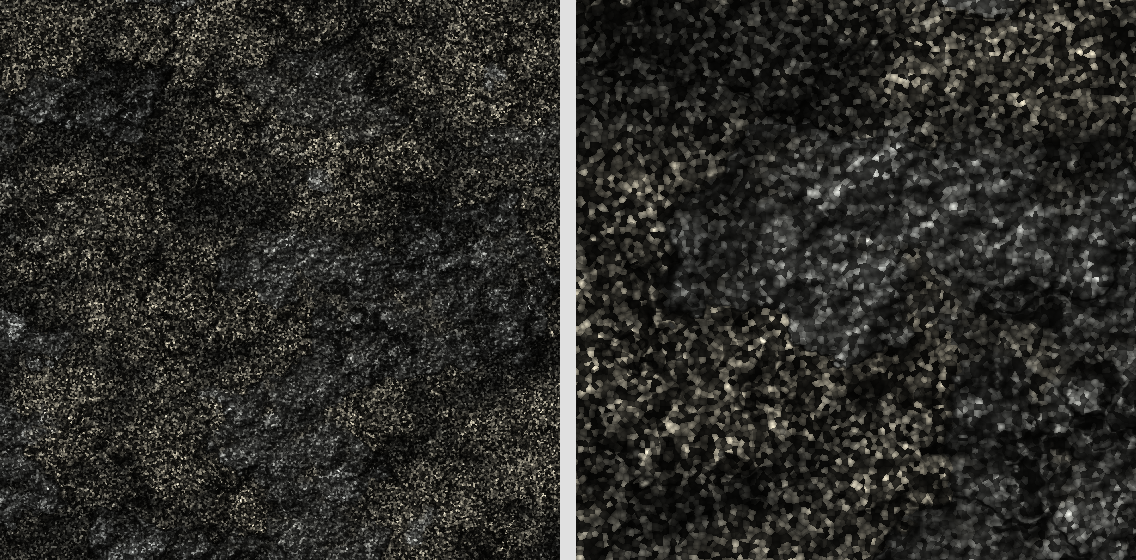
Left, the full canvas; right, a detail of the centre.
Give the GLSL for this texture, as a Shadertoy shader.

```glsl
// Dark weathered ground: gritty brown soil, cracked grey slabs, black pits and pale stone chips.

vec2 hash2(vec2 p) {
    vec3 q = fract(p.xyx * vec3(0.1031, 0.1030, 0.0973));
    q += dot(q, q.yzx + 33.33);
    return fract((q.xx + q.yz) * q.zy);
}

// Cellular noise: nearest distance, gap to the second nearest, random id
vec3 cells(vec2 p) {
    vec2 base = floor(p);
    float nearest = 9.0, second = 9.0, id = 0.0;
    for (int y = -1; y <= 1; y++)
    for (int x = -1; x <= 1; x++) {
        vec2 cell = base + vec2(x, y);
        float d = distance(p, cell + hash2(cell + 40.0));
        if (d < nearest) {
            second = nearest;
            nearest = d;
            id = hash2(cell + 177.0).x;
        } else second = min(second, d);
    }
    return vec3(nearest, second - nearest, id);
}

// Layered cellular noise, turned at every octave; roughly -0.6 to 0.8
float crust(vec2 p) {
    float sum = 0.0, amp = 0.5;
    for (int i = 0; i < 5; i++) {
        sum += amp * (1.0 - 2.0 * cells(p).x);
        p = mat2(0.8, 0.6, -0.6, 0.8) * p * 2.03 + 17.3;
        amp *= 0.57;
    }
    return sum;
}

void mainImage(out vec4 fragColor, in vec2 fragCoord) {
    vec2 uv = fragCoord / iResolution.y;
    float rough = crust(uv * vec2(13.0, 17.0) + 5.0);
    vec2 bent = uv + 0.05 * vec2(crust(uv * 9.0 + 31.0), rough);

    // Soil patches over near-black ground
    float patchy = crust(bent * vec2(3.5, 5.0) + 2.0);
    float soil = smoothstep(-0.25, 0.45, patchy + 0.3 * rough);
    vec3 color = mix(vec3(0.092, 0.092, 0.087), vec3(0.236, 0.227, 0.202), soil);

    // Wide grey slabs with ragged borders and dark cracks
    vec3 slabCell = cells(bent * vec2(4.5, 9.0) + 3.0);
    float slab = smoothstep(0.64, 0.7, slabCell.z) * smoothstep(-0.35, 0.2, rough + 0.3 * patchy);
    color = mix(color, vec3(0.165, 0.168, 0.166) * (0.85 + 0.8 * rough), slab * 0.85);
    float crack = 1.0 - smoothstep(0.01, 0.06, slabCell.y);
    color *= 1.0 - 0.7 * crack * smoothstep(-0.2, 0.25, rough);

    // Black pits where the soil breaks up
    vec3 pitCell = cells(bent * vec2(46.0, 38.0));
    float broken = smoothstep(0.1, 0.4, crust(uv * 4.0 + 19.0));
    float pit = smoothstep(0.05, 0.25, pitCell.y) * smoothstep(0.5, 0.6, pitCell.z) * broken;
    color *= 1.0 - 0.7 * pit;

    // Small pale chips
    vec3 chipCell = cells(bent * vec2(13.0, 18.0) + 60.0);
    float chip = smoothstep(0.94, 0.96, chipCell.z) * (1.0 - smoothstep(0.1, 0.45, chipCell.x - 0.3 * rough));
    color = mix(color, vec3(0.31, 0.315, 0.31), chip * 0.8);

    // Relief lit from the upper left
    float relief = rough - crust((uv + vec2(-0.003, 0.003)) * vec2(13.0, 17.0) + 5.0);
    color *= clamp(1.0 + (1.6 + 1.6 * slab) * relief, 0.35, 1.8);

    // Sharp grit in two sizes, softer on the stone
    vec3 fine = cells(uv * 275.0);
    vec3 coarse = cells(uv * 130.0 + 9.0);
    float grit = (0.22 + 2.3 * fine.z * fine.z) * (1.3 - 0.7 * fine.x) * (0.75 + 0.5 * coarse.z);
    color *= mix(grit, 1.0, 0.35 * max(slab, chip));

    // Scattered bright specks
    float speck = smoothstep(0.975, 0.99, coarse.z) * (1.0 - smoothstep(0.1, 0.4, coarse.x));
    color += vec3(0.28, 0.28, 0.265) * speck * (0.3 + 0.7 * fine.z);

    fragColor = vec4(color + vec3(0.006, 0.006, 0.003), 1.0);
}
```
